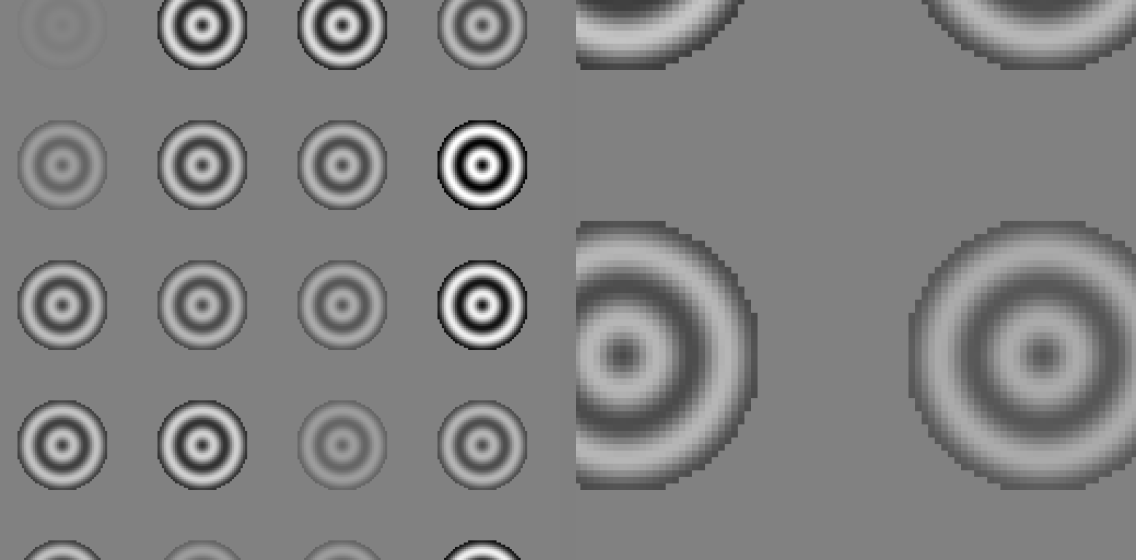
Left: the whole. Right: its middle third, enlarged.
A WebGL 1 fragment shader for this pattern:

```glsl
precision highp float;
// Four columns of grey ring targets, cut off at the top and bottom edges.
// Each disc is a radial cosine of two periods with its own contrast,
// sampled on a coarse square grid that gives the rims a stepped outline.

uniform vec2 u_resolution;

const float TAU = 6.2831853;
const float GRID = 256.0;                // coarse samples across the canvas
const float SPACING = 64.0;              // samples between disc centres
const float RADIUS = 21.0;               // disc radius in samples
const float RINGS = 2.0;                 // cosine periods from centre to rim
const vec2 FIRST_CENTRE = vec2(28.5, 52.5);
const float BACKGROUND = 0.505;

// Contrast of the disc at a column and row, rows counted upwards from -1.
float discContrast(vec2 id) {
  vec4 row = vec4(0.50, 0.22, 0.22, 0.88);
  row = mix(row, vec4(0.52, 0.63, 0.22, 0.41), step(0.0, id.y));
  row = mix(row, vec4(0.48, 0.42, 0.33, 0.88), step(1.0, id.y));
  row = mix(row, vec4(0.22, 0.53, 0.42, 1.00), step(2.0, id.y));
  row = mix(row, vec4(0.03, 0.72, 0.72, 0.44), step(3.0, id.y));
  vec4 column = vec4(equal(vec4(id.x), vec4(0.0, 1.0, 2.0, 3.0)));
  return dot(row, column);
}

// Dark-centred rings, between -1 and 1, and zero outside the disc.
float ringWave(float dist, float radius, float rings) {
  float inside = 1.0 - step(radius - 0.01, dist);
  return -cos(TAU * rings * dist / radius) * inside;
}

// Grey level at one point of the coarse grid.
float targetShade(vec2 point) {
  vec2 fromFirst = point - FIRST_CENTRE;
  vec2 id = floor(fromFirst / SPACING + 0.5);
  float dist = length(fromFirst - id * SPACING);
  float wave = ringWave(dist, RADIUS, RINGS);
  return BACKGROUND + 0.5 * discContrast(id) * wave;
}

// Blends neighbouring samples over one screen pixel to smooth the steps.
float gridShade(vec2 point, vec2 pixelSize) {
  vec2 shifted = point - 0.5;
  vec2 corner = floor(shifted) + 0.5;
  vec2 blend = clamp((fract(shifted) - 0.5) / pixelSize + 0.5, 0.0, 1.0);
  float lower = mix(targetShade(corner),
                    targetShade(corner + vec2(1.0, 0.0)), blend.x);
  float upper = mix(targetShade(corner + vec2(0.0, 1.0)),
                    targetShade(corner + vec2(1.0, 1.0)), blend.x);
  return mix(lower, upper, blend.y);
}

void main() {
  vec2 pixelSize = GRID / u_resolution;
  float shade = gridShade(gl_FragCoord.xy * pixelSize, pixelSize);
  gl_FragColor = vec4(vec3(clamp(shade, 0.0, 1.0)), 1.0);
}
```
